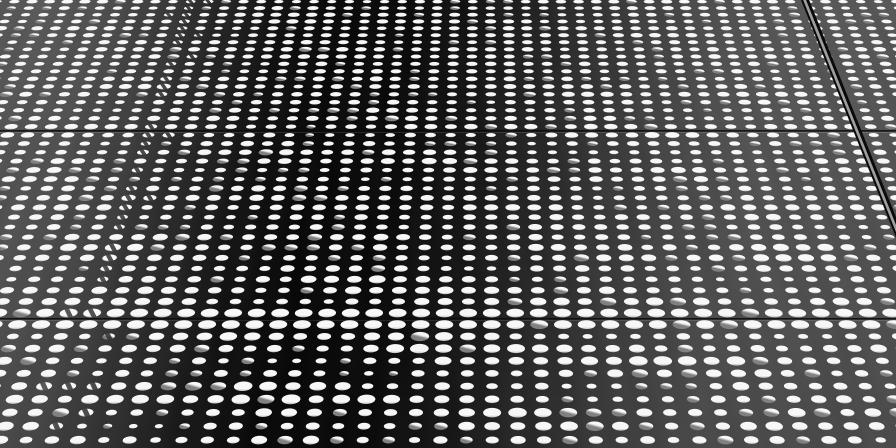
Reproduce this texture procedurally as a WebGL 1 fragment shader.

```glsl
precision highp float;

uniform vec2 u_resolution;

const float HORIZON = 2.083;       // distance of the vanishing point above the top edge
const float VANISH_X = 1.086;
const float COLUMN_PITCH = 0.01886;
const float ROW_SCALE = 300.64;
const float PANEL_ROWS = 19.0;
const float LOWER_SEAM = 107.5;
const float SCRATCHED_COLUMN = -17.0;

const vec3 LIGHT = vec3(0.97);
const vec3 PALE = vec3(0.77);
const vec3 DULL = vec3(0.50);
const vec3 GROOVE = vec3(0.04);

float hash(vec2 cell, float seed) {
  return fract(sin(dot(cell, vec2(12.99, 78.23)) + seed * 37.7) * 4375.85);
}

float coverage(float dist, float feather) {
  return clamp(0.5 - dist / feather, 0.0, 1.0);
}

// Perspective grid: whole numbers fall on hole centres
vec2 gridPosition(vec2 p, float depth) {
  return vec2((p.x - VANISH_X) / (COLUMN_PITCH * depth) - 0.22,
              ROW_SCALE / depth - 0.08);
}

float seamOffset(float row) {
  return mod(row - LOWER_SEAM + 0.5 * PANEL_ROWS, PANEL_ROWS) - 0.5 * PANEL_ROWS;
}

// Dark sheen band fading to grey on both sides
vec3 metal(vec2 p, vec2 grid) {
  float offset = p.x - 0.66 - 0.14 * p.y;
  float reach = offset < 0.0 ? 0.72 : 1.0;
  float tone = mix(0.045, 0.32, smoothstep(0.04, reach, abs(offset)));
  float brushed = sin(grid.x * 1.7 + sin(grid.y * 0.4)) + sin(grid.x * 4.1 + grid.y * 0.3);
  return vec3(tone * (0.91 + 0.17 * p.y) + 0.005 * brushed);
}

// Even holes far away, banded and irregular ones nearby
float holeRadius(vec2 cell, float nearness) {
  float bands = sin(cell.y * 1.4 - 0.8 + 1.5 * sin(cell.x * 0.17));
  float drift = sin(cell.x * 0.43 + cell.y * 0.71) * sin(cell.x * 0.19 - cell.y * 0.37);
  float jitter = hash(cell, 1.0) - 0.5;
  float edgeRow = 1.0 - step(0.75, abs(seamOffset(cell.y)));
  float radius = 0.285 + mix(0.015, 0.045, nearness) * bands
               + mix(0.025, 0.05, nearness) * drift
               + mix(0.05, 0.09, nearness) * jitter;
  radius = mix(radius, 0.375, edgeRow * smoothstep(0.45, 0.7, nearness));
  return clamp(radius, 0.13, 0.39);
}

vec3 holeLight(vec2 q, float radius, float wear) {
  float height = q.y / radius;
  vec3 color = mix(PALE, LIGHT, smoothstep(-1.0, -0.45, height));
  float shade = 1.0 - smoothstep(-0.3, 0.5, height + 0.5 * q.x / radius);
  return mix(color, DULL, shade * step(0.86, wear));
}

vec3 addHole(vec3 base, vec2 grid, vec2 pitch, float nearness, float pixel) {
  vec2 cell = floor(grid + 0.5);
  vec2 q = grid - cell;
  float radius = holeRadius(cell, nearness);
  float len = length(q);
  float feather = length(q / max(len, 0.001) / pitch) * pixel;
  float hole = coverage(len - radius, feather);

  // Diagonal scratches gather along one column
  float chance = 0.65 * (1.0 - smoothstep(0.2, 1.3, abs(cell.x - SCRATCHED_COLUMN)));
  float scratched = step(hash(cell, 2.0), chance);
  float stroke = coverage(abs(q.x + 0.4 * q.y) - 0.11, pixel / pitch.x);
  hole *= 1.0 - 0.9 * scratched * stroke;
  return mix(base, holeLight(q, radius, hash(cell, 3.0)), hole);
}

// Narrow dark joint with a faint lit lip below it
vec3 addRowSeam(vec3 base, float dist, float pixel) {
  vec3 color = mix(base, base + 0.12, coverage(abs(dist + 0.0035) - 0.001, pixel));
  return mix(color, GROOVE, 0.85 * coverage(abs(dist) - 0.0018, pixel));
}

// Slanted metal strip between neighbouring panels
vec3 addSideSeam(vec3 base, vec2 p, float pixel) {
  float dist = (p.x - 1.797 - 0.4 * (1.0 - p.y)) * 0.928;
  vec3 color = mix(base, GROOVE, coverage(abs(dist) - 0.0085, pixel));
  return mix(color, vec3(0.62), coverage(abs(dist + 0.001) - 0.003, pixel));
}

void main() {
  float pixel = 1.0 / u_resolution.y;
  vec2 p = gl_FragCoord.xy * pixel;
  float depth = 1.0 - p.y + HORIZON;
  vec2 grid = gridPosition(p, depth);
  vec2 pitch = vec2(COLUMN_PITCH * depth, depth * depth / ROW_SCALE);

  vec3 color = metal(p, grid);
  color = addRowSeam(color, seamOffset(grid.y) * pitch.y, pixel);
  color = addHole(color, grid, pitch, 1.0 - p.y, pixel);
  color = addSideSeam(color, p, pixel);
  gl_FragColor = vec4(color, 1.0);
}
```
